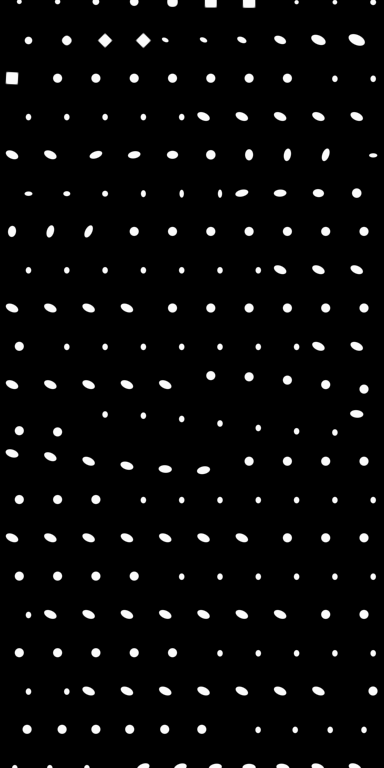
A Shadertoy shader for this pattern:

```glsl
// A 10 by 21 lattice of white marks on black, numbered in reading order.
// Every run of seven shares a kind (disc, speck, oval); three runs form an act,
// and some acts swell, stretch, bob or slide their marks along a cosine.

const float PI = 3.14159265;

// Approximate distance to a superellipse: power 2 is an oval, higher is boxy.
float superellipse(vec2 p, vec2 radii, float power) {
    vec2 q = abs(p) / radii + 1e-4;
    float k = pow(pow(q.x, power) + pow(q.y, power), 1.0 / power);
    return k * (k - 1.0) / max(length(q / radii), 1e-3);
}

float markDistance(vec2 p, int index) {
    int run = index / 7;
    int kind = run % 3;
    int act = run / 3;
    float beat = float(index % 7);
    float phase = PI * beat / 6.0;
    float swing = cos(phase);

    // Resting form of each kind
    vec2 radii = vec2(0.118);
    vec2 offset = vec2(0.0);
    float tilt = 0.0;
    float power = 2.0;
    if (kind == 1) {
        radii = vec2(0.071, 0.084);
        offset = vec2(0.24, -0.015);
    } else if (kind == 2) {
        radii = vec2(0.172, 0.099);
        offset = vec2(-0.19, 0.0);
        tilt = -0.44;
    }

    if (act == 0) {
        // Swell from a dot into a square or diamond
        float boxy = kind == 2 ? step(5.5, beat) : smoothstep(3.8, 5.2, beat);
        if (kind == 1) {
            radii = vec2(0.076) * 1.35;
            tilt = PI / 4.0;
        } else if (kind == 2) {
            radii = mix(radii, vec2(0.115), boxy);
            tilt *= 1.0 - 0.9 * boxy;
        }
        radii *= 0.95 - 0.42 * swing;
        power = mix(2.0, 9.0, boxy);
    } else if (act == 2) {
        // Stretch from wide to tall
        float stretch = exp(0.33 * swing);
        radii = (kind == 1 ? 0.076 : 0.123) * vec2(stretch, 1.0 / stretch);
        tilt = kind == 1 ? 0.0 : 0.35 * pow(abs(swing), 5.0) * sign(swing);
        if (kind == 2) tilt -= 0.12;
    } else if (act == 5) {
        // Bob from high to low
        offset.y += 0.235 * swing;
        if (kind == 2) tilt = 0.05 - 0.15 * swing - 0.5 * sin(phase);
    } else if (act == 9) {
        // Slide from right to left about the cell centre
        offset.x = 0.235 * swing;
        if (kind == 2) tilt = 0.4 * swing;
    }

    vec2 v = p - offset;
    vec2 axis = vec2(cos(tilt), sin(tilt));
    vec2 local = vec2(dot(v, axis), dot(v, vec2(-axis.y, axis.x)));
    return superellipse(local, radii, power);
}

void mainImage(out vec4 fragColor, in vec2 fragCoord) {
    // Lattice units, with rows counted down from the top edge
    float scale = 10.026 / iResolution.x;
    vec2 grid = vec2(fragCoord.x, iResolution.y - fragCoord.y) * scale;
    float column = floor(grid.x);
    float row = floor(grid.y + 0.458);
    vec2 p = grid - vec2(column + 0.504, row + 0.042);
    p.y = -p.y;

    int index = int(row) * 10 + int(column);
    float d = markDistance(p, index);
    float ink = 1.0 - smoothstep(-0.8 * scale, 0.8 * scale, d);
    fragColor = vec4(vec3(0.985 * ink), 1.0);
}
```
